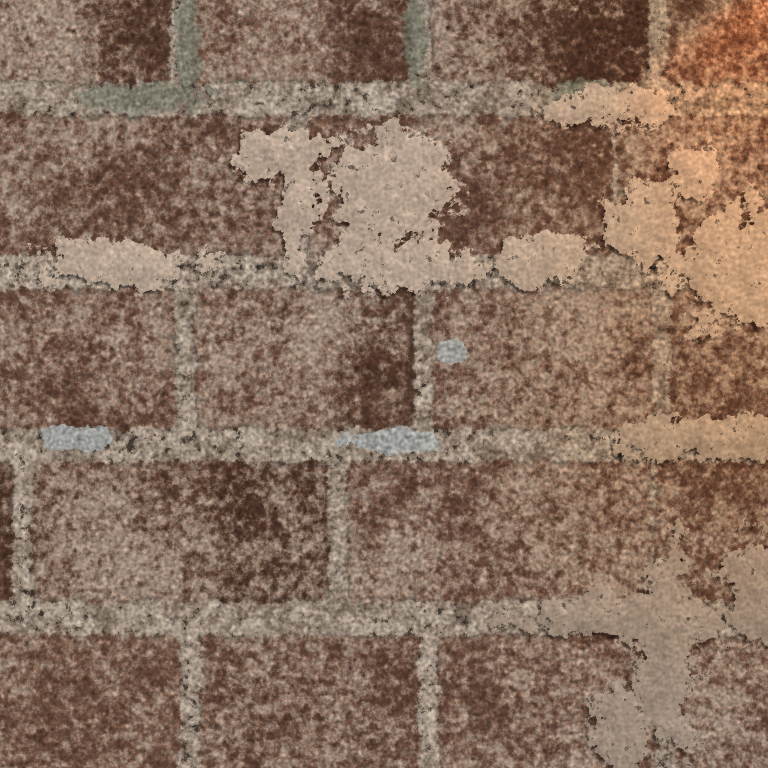
Write a three.js fragment shader that draws this texture.

```glsl
// Weathered brick wall: five courses of limewashed brick in wide gritty joints,
// with ragged plaster, paint flakes and warm light from the upper right.
// Bricks are rounded boxes in shifted cells; all wear is gradient noise.
#define COURSE 0.2253
#define FIRST_JOINT 0.195
#define SHORT_BRICK 0.31
#define LONG_BRICK 0.41
#define JOINT_HALF vec2(0.013, 0.022)
#define CORNER 0.008
#define RAGGED 0.008
#define SOFT 0.003
#define WASH 0.26
#define GRAIN 0.42
#define RELIEF vec2(0.003, 0.004)

varying vec2 vUv;

vec2 hash2(vec2 p) {
  p = vec2(dot(p, vec2(127.1, 311.7)), dot(p, vec2(269.5, 183.3)));
  return fract(sin(p) * 43758.5) * 2.0 - 1.0;
}

float gradientNoise(vec2 p) {
  vec2 i = floor(p), f = fract(p), u = f * f * (3.0 - 2.0 * f), e = vec2(1.0, 0.0);
  float low = mix(dot(hash2(i), f), dot(hash2(i + e), f - e), u.x);
  float high = mix(dot(hash2(i + e.yx), f - e.yx), dot(hash2(i + 1.0), f - 1.0), u.x);
  return mix(low, high, u.y);
}

float fbm(vec2 p) {
  float sum = 0.0, gain = 0.8;
  for (int i = 0; i < 5; i++) {
    sum += gain * gradientNoise(p);
    p = mat2(1.6, 1.2, -1.2, 1.6) * p + 7.3;
    gain *= 0.62;
  }
  return sum;
}

// Signed distance to the brick; also gives its cell and place within it.
float brickDistance(vec2 p, out vec2 id, out vec2 local) {
  p += RAGGED * vec2(fbm(p * 20.0), fbm(p * 20.0 + 31.0));
  float course = (p.y - FIRST_JOINT) / COURSE, row = floor(course);
  bool isLong = mod(row, 2.0) < 0.5;
  float brickLength = isLong ? LONG_BRICK : SHORT_BRICK;
  float shift = isLong ? 0.44 - 0.025 * row : 0.245 - 0.003 * row;
  vec2 size = vec2(brickLength, COURSE);
  vec2 grid = vec2((p.x - shift) / brickLength, course);
  id = floor(grid);
  local = fract(grid);
  // Joints on the right of long courses are almost closed
  vec2 joint = JOINT_HALF * vec2(isLong && p.x > 0.6 ? 0.25 : 1.0, 1.0);
  vec2 q = abs(local - 0.5) * size - 0.5 * size + joint + CORNER;
  return length(max(q, 0.0)) + min(max(q.x, q.y), 0.0) - CORNER;
}

float blob(vec2 p, float x, float y, float rx, float ry) {
  return 1.0 - length((p - vec2(x, y)) / vec2(rx, ry));
}

// Positive where plaster still clings to the wall.
float plasterField(vec2 p) {
  float crown = max(blob(p, 0.50, 0.76, 0.11, 0.09), blob(p, 0.52, 0.655, 0.11, 0.04));
  crown = max(crown, max(blob(p, 0.355, 0.80, 0.05, 0.045), blob(p, 0.385, 0.74, 0.025, 0.11)));
  float ridge = max(blob(p, 0.70, 0.66, 0.08, 0.04), blob(p, 0.845, 0.71, 0.06, 0.065));
  ridge = max(ridge, max(blob(p, 0.905, 0.775, 0.04, 0.05), blob(p, 0.97, 0.655, 0.12, 0.09)));
  ridge = max(ridge, max(blob(p, 0.80, 0.86, 0.09, 0.03), blob(p, 0.15, 0.655, 0.13, 0.035)));
  float skirt = max(blob(p, 0.87, 0.15, 0.05, 0.16), blob(p, 0.82, 0.20, 0.17, 0.035));
  skirt = max(skirt, max(blob(p, 0.99, 0.23, 0.06, 0.08), blob(p, 0.81, 0.055, 0.05, 0.06)));
  skirt = max(skirt, blob(p, 0.93, 0.43, 0.16, 0.035));
  return max(crown, max(ridge, skirt)) + 0.9 * fbm(p * 24.0 + 4.0);
}

float flake(float field) {
  return smoothstep(0.1, 0.2, field);
}

void main() {
  vec2 p = vUv, id, local;
  float broad = fbm(p * 6.0), mid = fbm(p * 26.0 + 13.0), fine = fbm(p * 85.0 + 5.0);
  float d = brickDistance(p, id, local) + 0.006 * fine + 0.006 * mid;
  vec2 tone = hash2(id + 3.7);

  // Fired clay, sometimes darker toward one end of the brick
  float darkEnd = smoothstep(0.55, 0.68, local.x + 0.12 * mid) * step(0.1, tone.y);
  float clayMix = 0.55 + 0.3 * broad + 0.4 * mid + 0.6 * fine + 0.12 * tone.x - 0.3 * darkEnd;
  vec3 clay = mix(vec3(0.28, 0.19, 0.15), vec3(0.54, 0.41, 0.34), clamp(clayMix, 0.0, 1.0));

  // Limewash rubbed thin, with slanted brush streaks
  float streak = gradientNoise(mat2(0.8, -0.6, 0.6, 0.8) * p * vec2(35.0, 30.0));
  float wash = WASH + 0.55 * broad + 0.5 * mid + 0.9 * fine + 0.2 * streak;
  wash += 0.12 * tone.y - 0.3 * darkEnd;
  vec3 brick = mix(clay, vec3(0.66, 0.59, 0.53), 0.85 * smoothstep(-0.15, 0.65, wash));

  // Sandy mortar with dark grit
  vec3 mortar = mix(vec3(0.45, 0.39, 0.34), vec3(0.69, 0.63, 0.57), smoothstep(-0.5, 0.35, 0.8 * mid + 0.8 * fine));
  mortar *= 1.0 - 0.45 * smoothstep(0.2, 0.45, -fine - 0.3 * broad);
  vec3 color = mix(brick, mortar, smoothstep(-SOFT, SOFT, d));
  color *= 1.0 - 0.35 * exp(-abs(d) * 350.0) * smoothstep(-0.1, 0.3, mid + 0.4 * broad);

  // Old paint: green near the top, pale blue lower down
  float green = max(blob(p, 0.245, 0.93, 0.018, 0.10), blob(p, 0.19, 0.873, 0.10, 0.02));
  green = max(green, max(blob(p, 0.54, 0.95, 0.015, 0.08), blob(p, 0.76, 0.88, 0.05, 0.025)));
  float blue = max(blob(p, 0.10, 0.43, 0.06, 0.025), blob(p, 0.51, 0.425, 0.07, 0.02));
  blue = max(blue, blob(p, 0.588, 0.54, 0.022, 0.018));
  color = mix(color, vec3(0.42, 0.44, 0.38), 0.6 * flake(green + 0.9 * mid + 0.5 * fine));
  color = mix(color, vec3(0.62, 0.63, 0.62), 0.9 * flake(blue + 0.8 * mid));

  // Plaster with a broken shadow, lit rim and worn pits
  float field = plasterField(p), towardLight = plasterField(p + RELIEF);
  float plaster = smoothstep(0.08, 0.2, field + 0.3 * fine);
  color *= 1.0 - 0.45 * smoothstep(0.05, 0.3, towardLight) * (1.0 - plaster);
  vec3 coat = mix(vec3(0.62, 0.55, 0.49), vec3(0.72, 0.64, 0.57), smoothstep(0.25, 0.65, p.y));
  coat *= 1.0 + 0.12 * mid + clamp(0.3 * (field - towardLight), -0.15, 0.15);
  coat *= 1.0 - 0.45 * smoothstep(0.3, 0.55, fine + 0.5 * mid);
  color = mix(color, coat, 0.95 * plaster);

  // Grain, then warm light with a slanted beam at the corner
  float grain = gradientNoise(p * 210.0) + 0.7 * gradientNoise(p * 120.0 + 8.0);
  color *= 1.0 + GRAIN * grain * (1.0 - 0.5 * plaster);
  float warmth = smoothstep(0.5, 1.0, p.x) * smoothstep(0.0, 0.5, p.y);
  color *= mix(vec3(1.0), vec3(1.06, 0.96, 0.84), warmth);
  float across = dot(p - vec2(0.833, 0.909), vec2(0.573, -0.82));
  float beam = smoothstep(-0.02, 0.03, across) * exp(-8.0 * max(across, 0.0)) * smoothstep(0.76, 1.0, p.x);
  color *= 1.0 + beam * vec3(0.45, 0.18, 0.0);
  gl_FragColor = vec4(clamp(color, 0.0, 1.0), 1.0);
}
```
